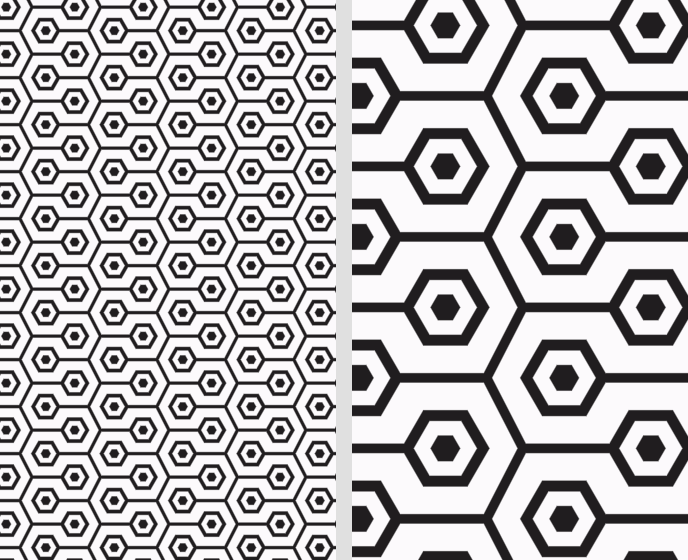
Left: the whole. Right: its middle third, enlarged.
Reproduce this pattern procedurally as a WebGL 1 fragment shader.

```glsl
precision highp float;
// Columns of ringed hexagons tied by short bars to vertical zigzag lines, black on white.
uniform vec2 u_resolution;

// Distance from the centre of a flat-topped hexagon, measured as its apothem.
float hexRadius(vec2 p) {
  p = abs(p);
  return max(p.y, p.x * 0.866 + p.y * 0.5);
}

// Signed distance to one motif: solid core, ring, and a bar reaching right.
float motif(vec2 p) {
  float r = hexRadius(p);
  float core = r - 0.0915;
  float ring = abs(r - 0.2327) - 0.0385;
  float bar = length(vec2(p.x - clamp(p.x, 0.27, 0.907), p.y)) - 0.034;
  return min(core, min(ring, bar));
}

// Signed distance to the zigzags at both sides of a column.
float zigzag(vec2 p, float period) {
  float wave = 1.0 - 4.0 * abs(fract(p.y) - 0.5);
  float x = abs(p.x - 0.1285 * wave);
  return abs(x - 0.5 * period) * 0.889 - 0.034;
}

void main() {
  // One unit is the vertical repeat; the canvas height holds 11.916 of them.
  float unitsPerPixel = 11.916 / u_resolution.y;
  vec2 p = gl_FragCoord.xy * unitsPerPixel - vec2(1.2816, 0.2638);

  // Fold into a single column centred on x = 0.
  float period = 1.457;
  p.x = mod(p.x + 0.5 * period, period) - 0.5 * period;

  // The right motif is the left one mirrored and shifted by half a repeat.
  vec2 left = vec2(0.307 + p.x, fract(p.y + 0.5) - 0.5);
  vec2 right = vec2(0.307 - p.x, fract(p.y) - 0.5);
  float d = min(zigzag(p, period), min(motif(left), motif(right)));

  // Soft-edged ink on paper.
  float ink = 1.0 - smoothstep(-0.9, 0.9, d / unitsPerPixel);
  vec3 paperColor = vec3(0.99, 0.982, 0.99);
  vec3 inkColor = vec3(0.125, 0.115, 0.12);
  gl_FragColor = vec4(mix(paperColor, inkColor, ink), 1.0);
}
```
